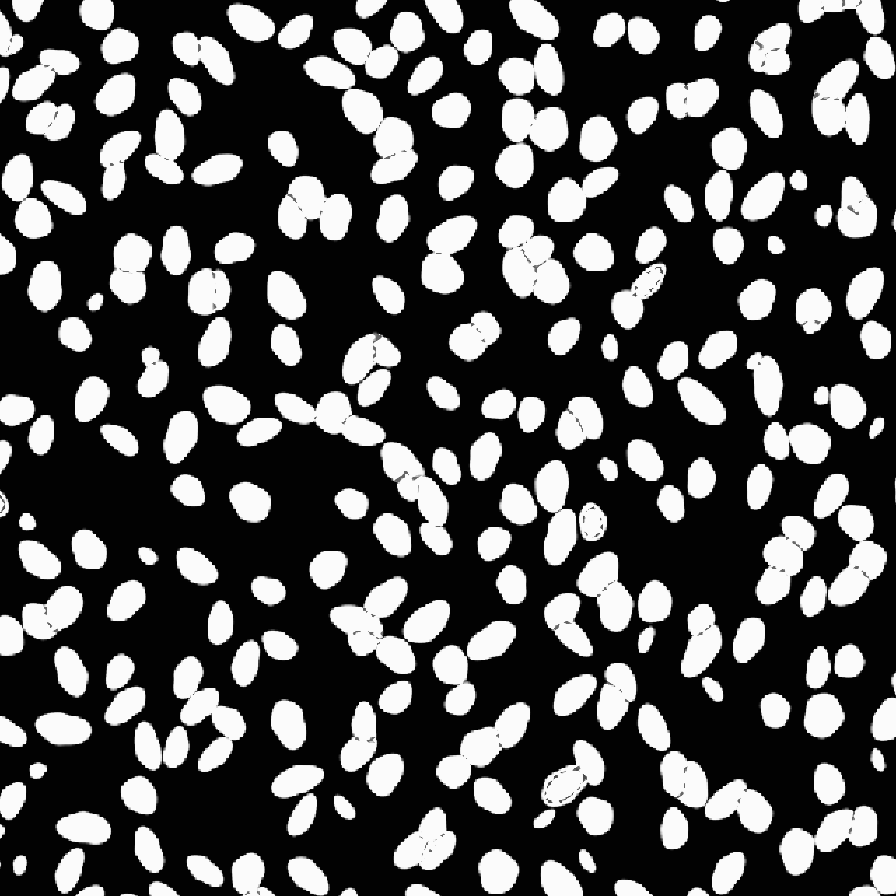
Give the GLSL for this pattern, as a WebGL 2 fragment shader.

```glsl
#version 300 es
precision highp float;
// Scattered white oval grains, loosely clustered with stepped edges, on near-black ground.

uniform vec2 u_resolution;
out vec4 fragColor;

const vec3 GROUND = vec3(0.008);
const vec3 GRAIN = vec3(0.985);
const float CELLS = 17.0;            // scatter cells across the canvas
const float FILL = 0.9;              // share of cells that hold a grain
const float JITTER = 0.86;           // wander inside a cell
const vec2 RADIUS = vec2(0.017, 0.0238);
const vec2 STRETCH = vec2(1.04, 1.45);
const float SHARD_SHARE = 0.08;      // small broken grains
const float ETCHED_SHARE = 0.02;     // grains with a broken inner line
const float WOBBLE = 0.045;          // outline irregularity
const float STEPS = 256.0;           // stair steps along the outlines
const float SOFT = 0.0010;           // half width of an edge
const float SEAM = 0.0007;           // half width of lines between grains
const float PI = 3.14159265;

vec4 hash4(vec2 p) {
  vec4 q = fract(p.xyxy * vec4(0.1031, 0.1030, 0.0973, 0.1099));
  q += dot(q, q.wzxy + 33.33);
  return fract((q.xxyz + q.yzzw) * q.zywx);
}

// Snaps a point towards a fine lattice, leaving short soft transitions.
vec2 stairStep(vec2 p) {
  vec2 g = p * STEPS;
  return (floor(g) + smoothstep(0.2, 0.8, fract(g))) / STEPS;
}

// Approximate signed distance to an oval with a wavy outline.
float ovalDistance(vec2 p, vec2 radii, float phase) {
  float angle = atan(p.y, p.x + 1e-7);
  float wave = sin(3.0 * angle + phase) + 0.6 * sin(5.0 * angle - 2.3 * phase);
  float reach = length(p / radii) * (1.0 + WOBBLE * wave) + 1e-4;
  float slope = max(length(p / (radii * radii)), 1e-6);
  return reach * (reach - 1.0) / slope;
}

// Signed distance to the grain of one cell; large if the cell is empty.
float grainDistance(vec2 p, vec2 cell) {
  vec4 place = hash4(cell + 40.0);
  vec4 shape = hash4(cell + 171.0);
  if (place.z > FILL) return 1.0;
  vec2 center = (cell + 0.5 + JITTER * (place.xy - 0.5)) / CELLS;

  // Directions vary freely at the left and gather near upright at the right.
  float spread = mix(3.1, 1.5, clamp(center.x, 0.0, 1.0));
  float angle = 0.5 * PI + spread * (shape.x - 0.5);
  vec2 axis = vec2(cos(angle), sin(angle));
  vec2 offset = p - center;
  vec2 local = vec2(dot(offset, axis), dot(offset, vec2(-axis.y, axis.x)));

  float size = mix(RADIUS.x, RADIUS.y, shape.y);
  size *= place.w < SHARD_SHARE ? 0.52 : 1.0;
  float stretch = mix(STRETCH.x, STRETCH.y, shape.z);
  return ovalDistance(local, size * vec2(stretch, 1.0 / stretch), 2.0 * PI * shape.w);
}

void main() {
  vec2 uv = gl_FragCoord.xy / u_resolution;
  vec2 p = stairStep(uv);
  vec2 home = floor(p * CELLS);

  // Nearest and second nearest grain.
  float nearest = 1.0;
  float second = 1.0;
  vec2 owner = home;
  for (int y = -1; y <= 1; y++) {
    for (int x = -1; x <= 1; x++) {
      vec2 cell = home + vec2(x, y);
      float d = grainDistance(p, cell);
      if (d < nearest) {
        second = nearest;
        nearest = d;
        owner = cell;
      } else {
        second = min(second, d);
      }
    }
  }
  float cover = 1.0 - smoothstep(-SOFT, SOFT, nearest);

  // Broken thin seams where grains overlap.
  float broken = smoothstep(-0.2, 0.5, sin(uv.x * 410.0 + 2.0 * sin(uv.y * 370.0)));
  float seam = 1.0 - smoothstep(SEAM, 2.0 * SEAM, 0.5 * (second - nearest));
  cover *= 1.0 - 0.6 * seam * broken * step(second, 0.0);

  // Faint inner line on a few grains.
  float etched = step(hash4(owner + 311.0).x, ETCHED_SHARE);
  float line = 1.0 - smoothstep(SEAM, 2.0 * SEAM, abs(nearest + 0.005));
  cover *= 1.0 - 0.7 * etched * line * broken;

  fragColor = vec4(mix(GROUND, GRAIN, cover), 1.0);
}
```
